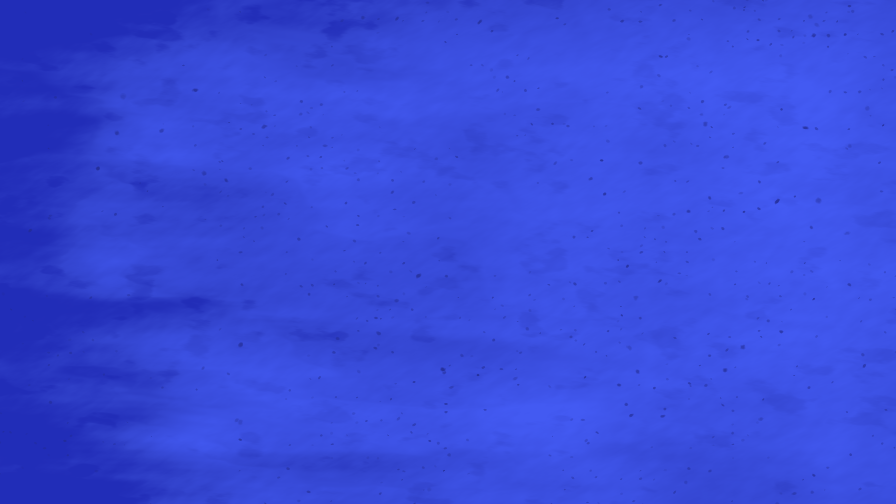
Reproduce this texture procedurally as a Shadertoy shader.

```glsl
// Weathered blue plaster: a bright field that darkens to the left and top edges,
// layered with horizontal fbm streaks, torn stains, fine slanted grain
// and clustered dark specks scattered on jittered grids.

#define DEEP_BLUE vec3(0.130, 0.175, 0.720)
#define MID_BLUE vec3(0.195, 0.260, 0.795)
#define BRIGHT_BLUE vec3(0.262, 0.352, 0.950)
#define SPECK_BLUE vec3(0.130, 0.165, 0.560)
#define STREAK_AMOUNT 0.42
#define CLOUD_AMOUNT 0.34
#define GRAIN_AMOUNT 0.20
#define STAIN_DEPTH 0.13
#define BAND_DEPTH 0.20
#define SPECK_SIZE 0.0062
#define SPECK_DENSITY 0.24

float hash(vec2 p) {
    return fract(sin(dot(p, vec2(127.1, 311.7))) * 43758.5453);
}

float noise(vec2 p) {
    vec2 cell = floor(p), f = fract(p);
    f = f * f * (3.0 - 2.0 * f);
    float low = mix(hash(cell), hash(cell + vec2(1, 0)), f.x);
    float high = mix(hash(cell + vec2(0, 1)), hash(cell + vec2(1, 1)), f.x);
    return mix(low, high, f.y);
}

float fbm(vec2 p) {
    float sum = 0.0, amplitude = 0.5;
    for (int i = 0; i < 5; i++) {
        sum += amplitude * noise(p);
        p = mat2(1.6, 0.25, -0.25, 2.0) * p + 17.3;
        amplitude *= 0.5;
    }
    return sum / 0.97;
}

mat2 rotation(float angle) {
    float c = cos(angle), s = sin(angle);
    return mat2(c, s, -s, c);
}

// Broad light: dim at the left and top, slightly at the bottom and right
float edgeLight(vec2 uv, float wobble) {
    vec2 q = uv + 0.10 * wobble;
    float light = mix(0.10, 0.64, smoothstep(-0.01, 0.27, q.x));
    light += 0.24 * smoothstep(0.2, 0.85, q.x);
    light -= 0.42 * smoothstep(0.84, 1.0, q.y) * mix(1.0, 0.45, uv.x);
    light -= 0.22 * (1.0 - smoothstep(0.0, 0.13, q.y));
    return light - 0.12 * smoothstep(0.94, 1.0, q.x);
}

// Soft smear around a height, crisper on its upper side
float smear(float offset, float thickness) {
    return smoothstep(-thickness, 0.0, offset) *
           (1.0 - smoothstep(0.0, 0.4 * thickness, offset));
}

// Coverage of small tilted ovals, one at most per grid cell
float specks(vec2 p, float cells, float size, float chance) {
    vec2 g = p * cells, id = floor(g);
    float present = step(hash(id + 3.7), chance * smoothstep(0.32, 0.68, noise(id / cells * 5.0)));
    vec2 jitter = 0.25 + 0.5 * vec2(hash(id + 11.1), hash(id + 29.5));
    vec2 d = (g - id - jitter) / cells;
    d = rotation(1.8 * (hash(id + 41.3) - 0.5)) * d;
    d.y *= 1.0 + 0.9 * hash(id + 53.9);
    float radius = size * mix(0.4, 1.0, hash(id + 67.2));
    float ragged = length(d) + 0.4 * radius * (noise(p * 260.0) - 0.5);
    float strength = mix(0.25, 0.9, hash(id + 71.8));
    return present * strength * (1.0 - smoothstep(0.35 * radius, radius + 0.001, ragged));
}

void mainImage(out vec4 fragColor, in vec2 fragCoord) {
    vec2 uv = fragCoord / iResolution.xy;
    vec2 p = fragCoord / iResolution.y;

    float clouds = fbm(p * 4.5 + 8.0) - 0.5;
    float streaks = fbm(p * vec2(2.8, 15.0) + 31.0) - 0.5;
    float grain = fbm(rotation(-0.45) * p * vec2(34.0, 75.0)) - 0.5;
    float leftWear = 1.0 - smoothstep(0.1, 0.7, uv.x);

    // Wall tone from light, streaks, clouds and grain
    float tone = edgeLight(uv, clouds + streaks);
    tone += STREAK_AMOUNT * streaks * mix(0.6, 1.2, leftWear);
    tone += CLOUD_AMOUNT * clouds + GRAIN_AMOUNT * grain;

    // Torn stains with a firm edge, wider than tall
    float stain = fbm(p * vec2(2.6, 6.5) + 53.0) + 0.06 * grain;
    tone -= STAIN_DEPTH * smoothstep(0.54, 0.58, stain) * mix(0.4, 1.0, leftWear);

    // Two long smears: one falling to the right, one near the bottom
    float wave = 0.09 * streaks + 0.08 * clouds;
    float falling = smear(p.y - 0.42 + 0.115 * p.x + wave, 0.075);
    tone -= BAND_DEPTH * falling * (1.0 - smoothstep(0.45, 0.8, uv.x));
    float lower = smear(p.y - 0.10 + 0.5 * wave, 0.05);
    tone -= 0.5 * BAND_DEPTH * lower * smoothstep(0.2, 0.4, uv.x) * (1.0 - smoothstep(0.7, 0.85, uv.x));

    // Faint blotches
    float blotches = fbm(p * vec2(18.0, 30.0) + 90.0);
    tone -= 0.16 * smoothstep(0.60, 0.76, blotches);

    tone = clamp(tone, 0.0, 1.0);
    vec3 color = mix(DEEP_BLUE, MID_BLUE, smoothstep(0.0, 0.45, tone));
    color = mix(color, BRIGHT_BLUE, clamp((tone - 0.35) / 0.65, 0.0, 1.0));

    // Specks from coarse to fine
    float dots = 0.0;
    for (int i = 0; i < 3; i++) {
        float level = float(i);
        float layer = specks(p + 7.3 * level, 14.0 + 15.0 * level, SPECK_SIZE * (1.25 - 0.3 * level), SPECK_DENSITY);
        dots = max(dots, layer * (1.0 - 0.2 * level));
    }
    fragColor = vec4(mix(color, SPECK_BLUE, dots), 1.0);
}
```
